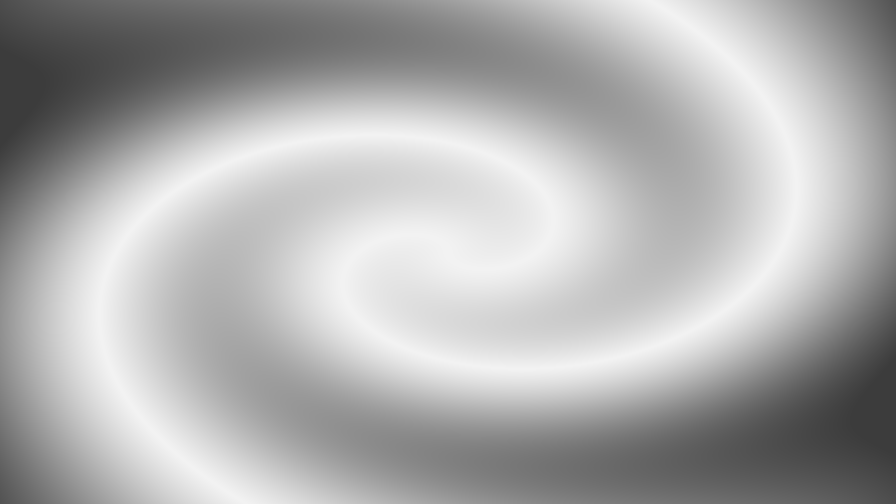
A WebGL 1 fragment shader for this background:

```glsl
precision highp float;
// A soft grey two-armed whirl: a mirrored linear gradient twisted about the centre.
uniform vec2 u_resolution;

#define WHIRL_TURN 6.28319   // twist at the centre, in radians
#define WHIRL_RADIUS 1.48    // radius at which the twist dies out
#define RIDGE_GREY 0.952     // brightness along the arms
#define SHADE_GREY 0.235     // darkest grey
#define FALLOFF 0.36         // linear darkening away from the ridge
#define FALLOFF_CURVE 0.28   // quadratic darkening away from the ridge
#define RIDGE_SOFTNESS 0.008 // rounding of the crease

// Rotates a point by an angle that eases to zero at WHIRL_RADIUS.
vec2 whirl(vec2 p) {
  float reach = max(1.0 - length(p) / WHIRL_RADIUS, 0.0);
  float angle = WHIRL_TURN * reach * reach;
  float c = cos(angle);
  float s = sin(angle);
  return vec2(c * p.x - s * p.y, s * p.x + c * p.y);
}

// Grey level at a given distance from the bright ridge.
float ridgeShade(float dist) {
  float grey = RIDGE_GREY - dist * (FALLOFF + FALLOFF_CURVE * dist);
  return max(grey, SHADE_GREY);
}

void main() {
  // Both axes run from -1 to 1, so the whirl is stretched with the canvas.
  vec2 p = 2.0 * gl_FragCoord.xy / u_resolution - 1.0;

  // The untwisted ridge is the vertical line x = 0.
  float across = whirl(p).x;
  float dist = sqrt(across * across + RIDGE_SOFTNESS * RIDGE_SOFTNESS);

  gl_FragColor = vec4(vec3(ridgeShade(dist)), 1.0);
}
```
